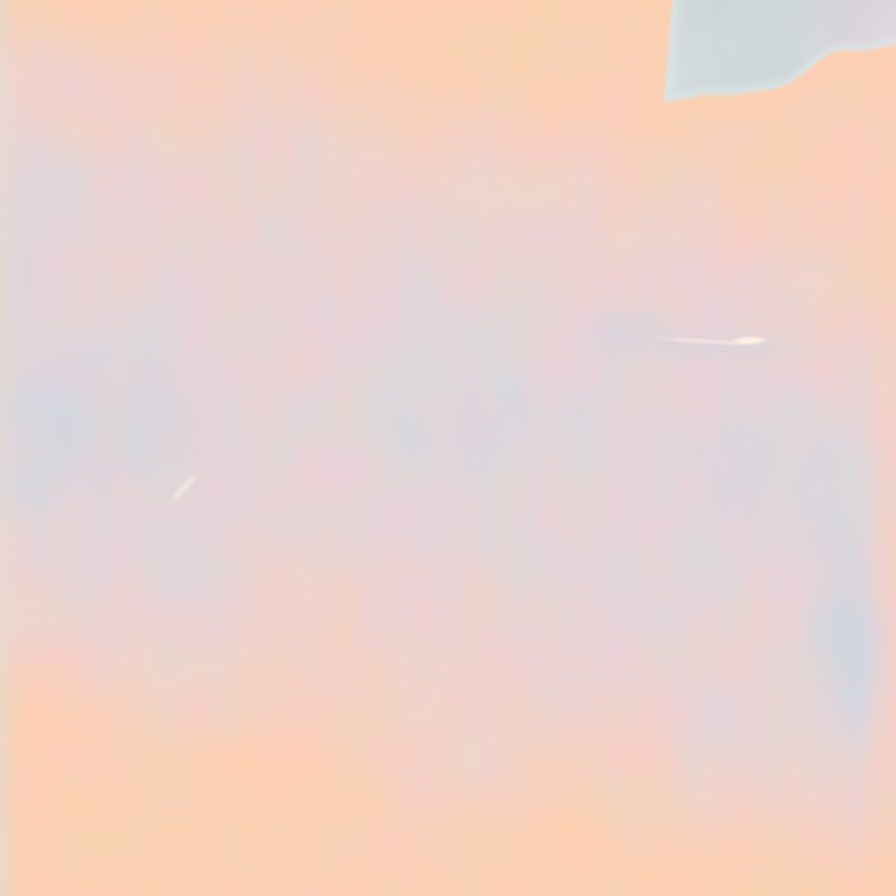
Reproduce this background procedurally as a three.js fragment shader.

```glsl
varying vec2 vUv;

// Ramp from warm peach to cool grey-lavender
const vec3 PEACH = vec3(0.985, 0.815, 0.700);
const vec3 APRICOT = vec3(0.965, 0.820, 0.750);
const vec3 ROSE = vec3(0.945, 0.828, 0.800);
const vec3 MAUVE = vec3(0.910, 0.832, 0.840);
const vec3 MIST = vec3(0.860, 0.840, 0.865);
const vec3 SKY = vec3(0.770, 0.840, 0.885);
const vec3 CREAM = vec3(0.990, 0.945, 0.900);
const vec3 PATCH = vec3(0.820, 0.850, 0.860);

const float BAND_HEIGHT = 0.43;   // half height of the cool band
const float BAND_COOLNESS = 0.88;
const float BLOTCH_AMOUNT = 0.60;
const float WEAVE_AMOUNT = 0.28;
const float TINT_AMOUNT = 0.030;
const float EDGE_SOFTNESS = 0.004;

float hash(vec2 p) {
  p = fract(p * vec2(0.1031, 0.1137));
  p += dot(p, p.yx + 33.33);
  return fract((p.x + p.y) * p.x * 7.31);
}

float noise(vec2 p) {
  vec2 cell = floor(p);
  vec2 f = fract(p);
  f = f * f * (3.0 - 2.0 * f);
  return mix(mix(hash(cell), hash(cell + vec2(1.0, 0.0)), f.x),
             mix(hash(cell + vec2(0.0, 1.0)), hash(cell + 1.0), f.x), f.y);
}

float fbm(vec2 p) {
  float sum = 0.0;
  float weight = 0.5;
  for (int i = 0; i < 3; i++) {
    sum += weight * noise(p);
    p = p * 2.03 + 17.3;
    weight *= 0.5;
  }
  return sum / 0.875;
}

// Soft elliptical spot
float spot(vec2 p, vec2 center, vec2 radius) {
  vec2 q = (p - center) / radius;
  return exp(-dot(q, q));
}

// Thin tapering stroke
float sliver(vec2 p, vec2 center, float angle, vec2 radius) {
  vec2 q = p - center;
  float c = cos(angle);
  float s = sin(angle);
  q = vec2(c * q.x + s * q.y, c * q.y - s * q.x) / radius;
  return 1.0 - smoothstep(0.3, 1.0, length(q));
}

vec3 ramp(float t) {
  t = clamp(t, 0.0, 1.0) * 4.0;
  vec3 c = mix(PEACH, APRICOT, clamp(t, 0.0, 1.0));
  c = mix(c, ROSE, clamp(t - 1.0, 0.0, 1.0));
  c = mix(c, MAUVE, clamp(t - 2.0, 0.0, 1.0));
  return mix(c, MIST, clamp(t - 3.0, 0.0, 1.0));
}

// Positive inside the torn corner
float tornCorner(vec2 p) {
  float wobble = 0.010 * (noise(p * 28.0 + 5.0) - 0.5);
  float left = 0.741 + 0.08 * (p.y - 0.885);
  float bottom = 0.885 + 0.12 * (p.x - 0.741) + 0.036 * smoothstep(0.86, 0.94, p.x);
  return min(p.x - left, p.y - bottom + wobble);
}

void main() {
  vec2 p = vUv;

  // Cool band sloping down to the right, with blotches and a blocky weave
  float d = (p.y - 0.62 + 0.25 * p.x) / BAND_HEIGHT;
  float cool = BAND_COOLNESS * (1.0 - d * d);
  cool = max(cool, 0.05);
  cool += BLOTCH_AMOUNT * (fbm(p * 6.0 + 3.0) - 0.5);
  float weave = 0.6 * noise(p * vec2(26.0, 20.0) + 41.0) + 0.4 * noise(p * vec2(44.0, 15.0) + 71.0);
  cool += WEAVE_AMOUNT * (weave - 0.5);
  cool *= smoothstep(-0.08, 0.12, p.y) * smoothstep(1.06, 0.9, p.y);
  cool *= 1.0 - 0.5 * smoothstep(0.95, 1.0, p.x);
  vec3 color = ramp(cool);

  // Faint green and pink drift
  float tint = noise(p * vec2(23.0, 19.0) + 90.0) - 0.5;
  color += TINT_AMOUNT * tint * vec3(-0.8, 0.6, -0.3);
  color = mix(color, vec3(0.90, 0.855, 0.82), 0.6 * smoothstep(0.03, 0.0, p.x));

  // Blue pools
  float pool = 0.8 * spot(p, vec2(0.95, 0.29), vec2(0.035, 0.075));
  pool += 0.5 * spot(p, vec2(0.11, 0.51), vec2(0.11, 0.06));
  pool += 0.4 * spot(p, vec2(0.71, 0.635), vec2(0.05, 0.022));
  pool += 0.35 * spot(p, vec2(0.82, 0.612), vec2(0.12, 0.014));
  color = mix(color, SKY, min(pool, 1.0) * (0.75 + 0.5 * (weave - 0.5)));

  // Pale scratches
  color = mix(color, CREAM, sliver(p, vec2(0.836, 0.620), 0.03, vec2(0.024, 0.006)));
  color = mix(color, CREAM, 0.45 * sliver(p, vec2(0.79, 0.619), -0.06, vec2(0.07, 0.004)));
  color = mix(color, CREAM, 0.5 * sliver(p, vec2(0.205, 0.455), 0.85, vec2(0.028, 0.006)));

  // Torn corner with a warm surround and a light rim
  float torn = tornCorner(p);
  color = mix(color, PEACH, 0.8 * smoothstep(-0.05, 0.0, torn));
  vec3 paper = mix(PATCH, MIST, smoothstep(0.87, 0.97, p.x));
  paper += 0.05 * (fbm(p * 16.0) - 0.5);
  paper = mix(paper, vec3(0.86, 0.90, 0.90), 0.7 * smoothstep(0.016, 0.002, torn));
  color = mix(color, paper, smoothstep(-EDGE_SOFTNESS, EDGE_SOFTNESS, torn));

  gl_FragColor = vec4(color, 1.0);
}
```
